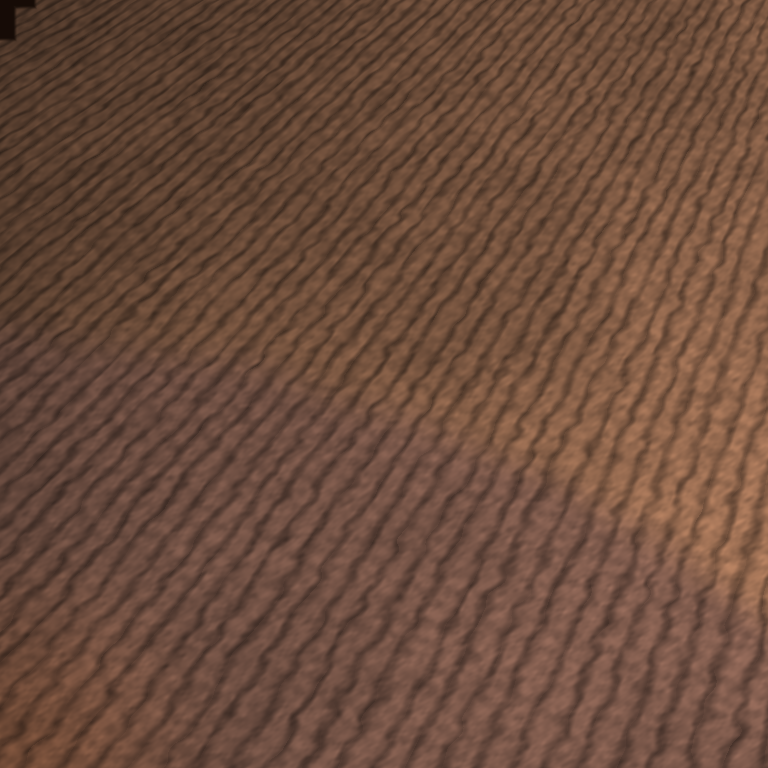
Write a WebGL 1 fragment shader that draws this texture.

```glsl
precision mediump float;
// Ribbed brown carpet seen at an angle: ribs converge on a far vanishing point,
// their edges are roughened by stitches and noise, and a soft curved shadow
// divides warm light above from cooler pile below.

#ifdef GL_FRAGMENT_PRECISION_HIGH
precision highp float;
#endif

uniform vec2 u_resolution;

const float TAU = 6.28319;
const vec2 VANISHING_POINT = vec2(1.4, 1.8);
const float RIB_PITCH = 0.0254;    // rib spacing per unit of distance below the horizon
const float STITCH_RATE = 93.0;    // stitches per unit of log depth
const vec3 WARM_PILE = vec3(0.505, 0.358, 0.268);
const vec3 COOL_PILE = vec3(0.445, 0.318, 0.268);
const vec3 DARK_WOOD = vec3(0.085, 0.045, 0.025);

float hash(vec2 p) {
  return fract(sin(dot(p, vec2(127.1, 311.7))) * 43758.545);
}

float noise(vec2 p) {
  vec2 cell = floor(p);
  vec2 f = fract(p);
  f = f * f * (3.0 - 2.0 * f);
  float low = mix(hash(cell), hash(cell + vec2(1.0, 0.0)), f.x);
  float high = mix(hash(cell + vec2(0.0, 1.0)), hash(cell + vec2(1.0, 1.0)), f.x);
  return mix(low, high, f.y);
}

mat2 rotation(float angle) {
  float c = cos(angle);
  float s = sin(angle);
  return mat2(c, -s, s, c);
}

// x counts ribs, y counts stitches along a rib
vec2 carpetCoords(vec2 p) {
  float depth = VANISHING_POINT.y - p.y;
  return vec2((p.x - VANISHING_POINT.x) / (depth * RIB_PITCH),
              -STITCH_RATE * log(depth));
}

// Brightness of ribs, grooves and stitches
float ribShade(vec2 uv) {
  float wobble = noise(uv * vec2(2.0, 0.9)) - 0.5;
  float drift = noise(uv * vec2(0.4, 0.12) + 31.0) - 0.5;
  float u = uv.x + 0.38 * wobble + 0.25 * drift;
  float rib = floor(u);
  float across = fract(u) - 0.5;
  float groove = smoothstep(0.17, 0.48, abs(across));
  float wear = mix(0.65, 1.1, noise(vec2(rib * 3.7, uv.y * 0.45)));
  float stitch = sin(TAU * (uv.y * 0.8 + across * 0.9 + hash(vec2(rib, 5.0))));
  return 1.03 - 0.34 * groove * wear + 0.035 * stitch * (1.0 - groove);
}

// Short slanted strands plus a finer grain, centred on zero
float fibreShade(vec2 p) {
  vec2 strand = rotation(0.55) * p;
  float coarse = noise(strand * vec2(75.0, 170.0)) - 0.5;
  float fine = noise(strand * vec2(150.0, 260.0) + 17.0) - 0.5;
  return 0.2 * coarse + 0.12 * fine;
}

// Pile colour under the warm light and the cool shadow
vec3 litPile(vec2 p) {
  float down = 1.0 - p.y;
  float edge = 0.56 - 0.37 * p.x * p.x + 0.03 * (noise(p * 9.0) - 0.5);
  float sun = smoothstep(-0.035, 0.045, p.y - edge);
  vec3 warm = WARM_PILE * (0.58 + 0.37 * p.x + 0.38 * down);
  vec3 cool = COOL_PILE * (0.80 + 0.20 * p.x + 0.15 * down);
  float cornerGlow = 1.0 - smoothstep(0.0, 0.35, length(p));
  cool *= mix(vec3(1.0), vec3(1.08, 1.0, 0.86), cornerGlow);
  return mix(cool, warm, sun);
}

float boxMask(vec2 p, vec2 centre, vec2 halfSize, float blur) {
  vec2 d = abs(p - centre) - halfSize;
  return 1.0 - smoothstep(-blur, blur, max(d.x, d.y));
}

void main() {
  vec2 p = gl_FragCoord.xy / u_resolution;

  // Carpet
  float patches = 0.94 + 0.12 * noise(p * 7.0 + 4.0);
  float shade = ribShade(carpetCoords(p)) + fibreShade(p);
  vec3 color = litPile(p) * shade * patches;

  // Furniture foot in the upper left corner
  float foot = boxMask(p, vec2(0.0, 1.0), vec2(0.020, 0.052), 0.003);
  float rail = boxMask(p, vec2(0.0, 1.0), vec2(0.046, 0.010), 0.003);
  color = mix(color, DARK_WOOD, max(foot, rail));

  gl_FragColor = vec4(color, 1.0);
}
```
